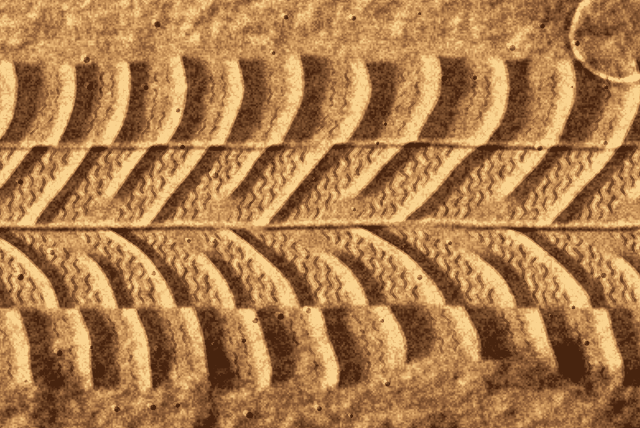
This texture is drawn by a Shadertoy shader. Its source:

```glsl
// Tyre tracks pressed into dry sand, lit low from the left.
// Four tread rows (two shoulders, two inner) are built from skewed periodic ridges;
// tone collects ridges, shadows, sipes, lumps and grain, then indexes a sand palette.

#define UPPER_PITCH 0.1455   // ridge spacing, upper shoulder
#define LOWER_PITCH 0.1530   // ridge spacing, lower shoulder
#define SIPE_PITCH 0.0255    // spacing of the small cuts
#define SQUEEZE 0.060        // how far the middle repeats drift left
#define GRAIN 0.34
#define LUMPS 0.95
#define SAND_TONE 0.67

const float PI = 3.14159;
const vec3 SAND[6] = vec3[6](
    vec3(0.28, 0.14, 0.06), vec3(0.43, 0.27, 0.15), vec3(0.56, 0.37, 0.22),
    vec3(0.73, 0.52, 0.31), vec3(0.88, 0.67, 0.42), vec3(0.98, 0.83, 0.56));

float hash(vec2 p) {
    vec3 q = fract(vec3(p.xyx) * 0.1031);
    q += dot(q, q.yzx + 33.33);
    return fract((q.x + q.y) * q.z);
}

float noise(vec2 p) {
    vec2 i = floor(p), f = fract(p);
    f = f * f * (3.0 - 2.0 * f);
    return mix(mix(hash(i), hash(i + vec2(1, 0)), f.x),
               mix(hash(i + vec2(0, 1)), hash(i + vec2(1, 1)), f.x), f.y);
}

float fbm(vec2 p) {
    float sum = 0.0, amp = 0.5;
    for (int i = 0; i < 4; i++) {
        sum += amp * noise(p);
        p = p * 2.03 + 17.1;
        amp *= 0.5;
    }
    return sum;
}

float band(float lo, float hi, float soft, float x) {
    return smoothstep(lo - soft, lo + soft, x) * (1.0 - smoothstep(hi - soft, hi + soft, x));
}

// Bright lip before each whole u, cast shadow after it.
float ridges(float u, float lipWidth, float shadeWidth, float before, float after) {
    float f = fract(u);
    float lip = smoothstep(1.0 - lipWidth, 1.0 - 0.5 * lipWidth, f) * smoothstep(1.0, 0.96, f);
    float shade = smoothstep(0.0, 0.04, f) * (1.0 - smoothstep(0.55 * shadeWidth, shadeWidth, f));
    return 0.34 * after * lip - 0.52 * before * shade;
}

// Shoulder blocks: v runs from the inner edge (0) to the ragged outer edge (1).
float shoulder(float u, float v, vec2 p) {
    u += 0.10 * (noise(p * vec2(9.0, 14.0)) - 0.5);
    float f = fract(u), shadeWidth = 0.40 + 0.22 * noise(p * 17.0);
    float zigzag = abs(fract(v * 8.0) - 0.5) * 0.28;
    float cut = abs(fract((f + zigzag * 0.32) * 5.0) - 0.5);
    float sipe = (1.0 - smoothstep(0.05, 0.18, cut)) * smoothstep(0.30, 0.55, noise(p * 55.0));
    float tone = ridges(u, 0.30, shadeWidth, 1.0, 1.0);
    return tone - 0.26 * sipe * band(0.32, 0.80, 0.04, f) * band(0.08, 0.82, 0.06, v);
}

// Inner blocks: every second ridge is short and fades out towards the centre (v = 0).
float inner(float u, float v, vec2 p) {
    u += 0.09 * (noise(p * 13.0) - 0.5);
    float f = fract(u), odd = mod(floor(u), 2.0);
    float fade = smoothstep(0.22, 0.45, v);
    float tone = ridges(u, 0.30, 0.36, mix(1.0, fade, odd), mix(fade, 1.0, odd));
    float wave = 0.16 * sin(v * 32.0) + 0.5 * noise(p * 24.0);
    float cut = sin(2.0 * PI * (p.x / SIPE_PITCH + wave));
    float rows = band(0.28, 0.50, 0.04, f) + band(0.57, 0.77, 0.04, f);
    float sipe = smoothstep(0.35, 0.9, cut) - 0.5 * smoothstep(0.3, 0.9, -cut);
    return tone - 0.34 * sipe * rows * band(0.06, 0.94, 0.04, v);
}

// Horizontal seam between rows: broken bright crest above a thin shadow.
float seam(float y, vec2 p) {
    float crest = exp(-pow((y - 0.004) / 0.006, 2.0));
    float shade = exp(-pow((y + 0.009) / 0.005, 2.0));
    return 0.24 * crest - 0.55 * shade * smoothstep(0.2, 0.65, noise(p * vec2(12.0, 4.0)));
}

// Rounded heel print in the upper right corner.
float heelPrint(vec2 p) {
    vec2 q = p - vec2(1.455, 0.925);
    float r = length(q * vec2(0.95, 1.0)) + 0.006 * noise(p * 20.0);
    float inside = 1.0 - smoothstep(0.100, 0.112, r);
    float tread = sin(95.0 * (q.x + q.y) + 2.0 * sin(70.0 * q.x));
    return 0.40 * band(0.110, 0.120, 0.004, r) - 0.25 * band(0.122, 0.134, 0.006, r)
         - inside * (0.20 + 0.08 * tread) - 0.45 * exp(-dot(p - vec2(1.28, 0.97), p - vec2(1.28, 0.97)) / 0.004);
}

// Sparse pebbles, one candidate per grid cell.
float pebbles(vec2 p) {
    vec2 g = p * 13.0, id = floor(g);
    vec2 q = fract(g) - 0.25 - 0.5 * vec2(hash(id), hash(id + 7.3));
    float size = 0.05 + 0.07 * hash(id + 3.1), keep = step(0.80, hash(id + 11.7));
    return keep * (0.25 * (1.0 - smoothstep(0.6 * size, size, length(q)))
                 - 0.50 * (1.0 - smoothstep(0.6 * size, size, length(q - size * vec2(0.9, -0.6)))));
}

void mainImage(out vec4 fragColor, in vec2 fragCoord) {
    vec2 p = fragCoord / iResolution.y;
    float y = p.y + 0.012 * (noise(vec2(p.x * 7.0, 2.0)) - 0.5);
    float x = p.x + SQUEEZE * pow(sin(PI * clamp(p.x / 1.4, 0.0, 1.0)), 2.0);

    // Position across each row, from its edge nearest the centre seam
    float upperOut = (y - 0.668) / 0.205, upperIn = (y - 0.480) / 0.185;
    float lowerIn = (0.470 - y) / 0.185, lowerOut = (0.285 - y) / 0.200;
    float ragged = 0.25 * (fbm(p * vec2(7.0, 5.0)) - 0.5);
    float reach = mix(0.92, 0.55, smoothstep(0.8, 1.05, p.x) * (1.0 - smoothstep(1.2, 1.4, p.x)));

    float upperU = (x - 0.039 + 0.049 * pow(1.0 - upperOut / 0.7, 2.0)) / UPPER_PITCH;
    float lowerU = (x - 0.039 - 0.043 * lowerOut * (2.0 - lowerOut)) / LOWER_PITCH;
    float upperInU = (x - 0.078 - 0.156 * upperIn) / 0.1515;
    float lowerInU = (x + 0.029 - 0.172 * lowerIn * (1.8 - 0.8 * lowerIn)) / 0.1540;

    float tone = SAND_TONE - 0.16 * smoothstep(0.20, 0.02, p.y);
    tone += shoulder(upperU, upperOut, p) * band(0.0, 0.96 + ragged, 0.05, upperOut);
    tone += inner(upperInU, upperIn, p) * band(0.0, 1.0, 0.03, upperIn);
    tone += inner(lowerInU, lowerIn, p) * band(0.0, 1.0, 0.03, lowerIn);
    tone += shoulder(lowerU, lowerOut, p) * band(0.0, reach + ragged, 0.06, lowerOut);
    tone += seam(y - 0.478, p) + 0.8 * seam(y - 0.666, p) + heelPrint(p) + pebbles(p);

    // Loose sand outside the track: stronger lumps and dark hollows
    float loose = smoothstep(0.86, 0.91, y) + smoothstep(0.19, 0.09, y);
    vec2 away = vec2(0.006, -0.005);
    float relief = fbm(p * 22.0 + away * 22.0) - fbm(p * 22.0 - away * 22.0);
    tone += LUMPS * relief * (0.45 + 0.8 * loose);
    tone -= 0.40 * smoothstep(0.5, 0.68, fbm(p * 8.0 + 4.0)) * smoothstep(0.26, 0.12, p.y);

    tone += GRAIN * (noise(p * 260.0) - 0.5) + 0.6 * GRAIN * (noise(p * 110.0) - 0.5);

    float s = clamp(tone, 0.0, 0.999) * 5.0;
    int i = int(s);
    fragColor = vec4(mix(SAND[i], SAND[i + 1], fract(s)), 1.0);
}
```
